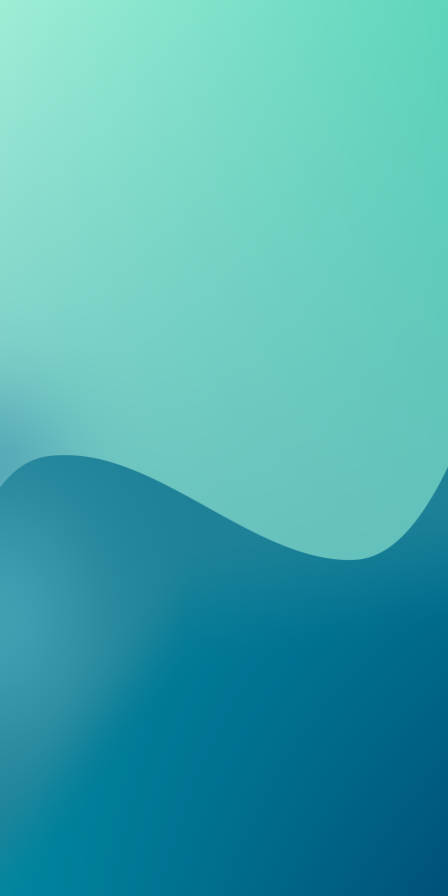
A Shadertoy shader for this background:

```glsl
// Height of the wave crest: rounded left shoulder, long descent, rising right end
float waveHeight(float x) {
    float shoulder = 0.036 * pow(max(1.0 - x / 0.148, 0.0), 2.7);
    float descent = 0.117 * smoothstep(0.148, 0.78, x);
    float rise = 0.104 * pow(max((x - 0.78) / 0.22, 0.0), 2.2);
    return 0.492 - shoulder - descent + rise;
}

vec3 skyColor(vec2 p) {
    vec3 top = mix(vec3(0.62, 0.93, 0.84), vec3(0.37, 0.835, 0.735), p.x);
    vec3 bottom = mix(vec3(0.44, 0.77, 0.76), vec3(0.385, 0.755, 0.73), p.x);
    vec3 color = mix(bottom, top, clamp((p.y - 0.4) / 0.6, 0.0, 1.0));

    // Blue shade above the left shoulder
    vec2 q = (p - vec2(-0.03, 0.48)) / vec2(0.2, 0.09);
    return mix(color, vec3(0.30, 0.62, 0.70), 0.75 * exp(-dot(q, q)));
}

vec3 seaColor(vec2 p) {
    float depth = clamp(p.x * (1.0 - 1.5 * p.y), 0.0, 1.0);
    vec3 color = mix(vec3(0.0, 0.53, 0.63), vec3(0.0, 0.315, 0.48), depth);

    // Translucent veil that fades out at a bent crease
    float crease = min(0.67 * p.x - 0.02, 0.225 + 0.086 * p.x);
    float veil = smoothstep(-0.02, 0.15, p.y - crease);
    color = mix(color, vec3(0.12, 0.505, 0.59), veil);

    // Pale glow at the left side
    vec2 q = (p - vec2(-0.02, 0.31)) / vec2(0.25, 0.15);
    return mix(color, vec3(0.27, 0.64, 0.71), 0.9 * veil * exp(-dot(q, q)));
}

void mainImage(out vec4 fragColor, in vec2 fragCoord) {
    vec2 p = fragCoord / iResolution.xy;
    float above = p.y - waveHeight(p.x);
    float edge = 0.7 * fwidth(above);
    vec3 color = mix(seaColor(p), skyColor(p), smoothstep(-edge, edge, above));
    fragColor = vec4(color, 1.0);
}
```
